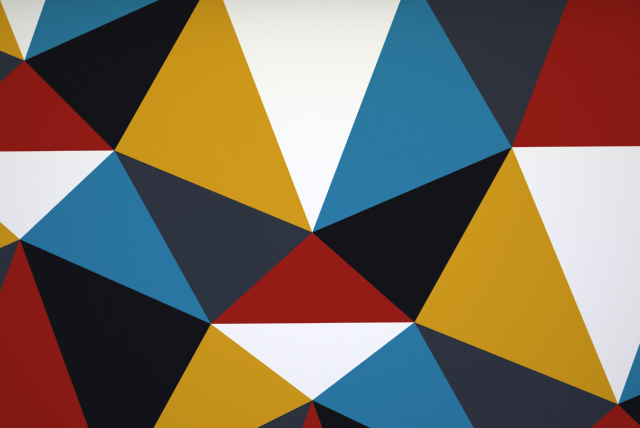
Give the GLSL for this background, as a WebGL 2 fragment shader.

```glsl
#version 300 es
precision highp float;
// Painted wall of interlocking triangles in six flat colours, softly lit from above centre.

uniform vec2 u_resolution;
out vec4 outColor;

float hash(vec2 p) {
    return fract(sin(dot(p, vec2(127.1, 311.7))) * 43758.5453);
}

// Corner of the triangle mesh: a skewed lattice, y pointing down, in canvas heights.
vec2 hub(int i, int j) {
    float row = float(j);
    float u = float(i) - 0.5 * row;
    float v = clamp(u, -1.5, 1.5);
    vec2 p = vec2(0.732 + 0.4707 * u, 0.3477 + 0.4072 * row - 0.0039 * u);

    // slight hand-drawn drift across the wall
    p.x += v * v * v * (0.00186 * v - 0.00488);
    p.x += v * (0.0076 + 0.0027 * v) * sin(1.5708 * row);

    // every third corner is pulled down or up in turn
    if ((i + j + 12) % 3 == 0)
        p.y += (i + 12) % 2 == 0 ? 0.1953 : -0.176 - 0.0254 * row;
    return p;
}

// Signed distance to the line a-b, positive outside a clockwise shape.
float edge(vec2 p, vec2 a, vec2 b) {
    vec2 e = normalize(b - a);
    return dot(p - a, vec2(e.y, -e.x));
}

float triangle(vec2 p, vec2 a, vec2 b, vec2 c, float pixel) {
    float d = max(edge(p, a, b), max(edge(p, b, c), edge(p, c, a)));
    return clamp(0.5 - d / pixel, 0.0, 1.0);
}

void main() {
    vec2 uv = gl_FragCoord.xy / u_resolution;
    vec2 p = vec2(1.5 * uv.x, 1.0 - uv.y);
    float pixel = 1.2 / u_resolution.y;

    vec3 neutrals[3] = vec3[3](
        vec3(0.075, 0.078, 0.098),   // black
        vec3(0.955, 0.960, 0.965),   // white
        vec3(0.180, 0.200, 0.245));  // slate
    vec3 brights[3] = vec3[3](
        vec3(0.575, 0.108, 0.085),   // red
        vec3(0.795, 0.590, 0.105),   // yellow
        vec3(0.165, 0.465, 0.625));  // blue

    // two triangles per lattice cell, coloured in a cycle of three
    vec4 paint = vec4(0.0);
    for (int j = -2; j <= 2; j++) {
        for (int i = -4; i <= 3; i++) {
            vec2 a = hub(i, j);
            vec2 b = hub(i + 1, j);
            vec2 c = hub(i + 1, j + 1);
            vec2 d = hub(i, j + 1);
            int tone = (i + j + 12) % 3;
            paint += vec4(neutrals[tone], 1.0) * triangle(p, a, b, c, pixel);
            paint += vec4(brights[tone], 1.0) * triangle(p, a, c, d, pixel);
        }
    }
    vec3 color = paint.rgb / max(paint.a, 0.001);

    // light falling off to the sides, warmer and dimmer along the top
    vec2 away = p - vec2(0.75, 0.42);
    color *= 1.03 - 0.17 * dot(away, away);
    color *= 1.0 - 0.10 * exp(-p.y * 16.0);
    color *= mix(vec3(1.0, 0.995, 0.96), vec3(0.99, 0.99, 1.015), smoothstep(0.0, 0.6, p.y));

    // faint wall grain
    color += 0.008 * (hash(floor(p * 340.0)) - 0.5);
    outColor = vec4(color, 1.0);
}
```
